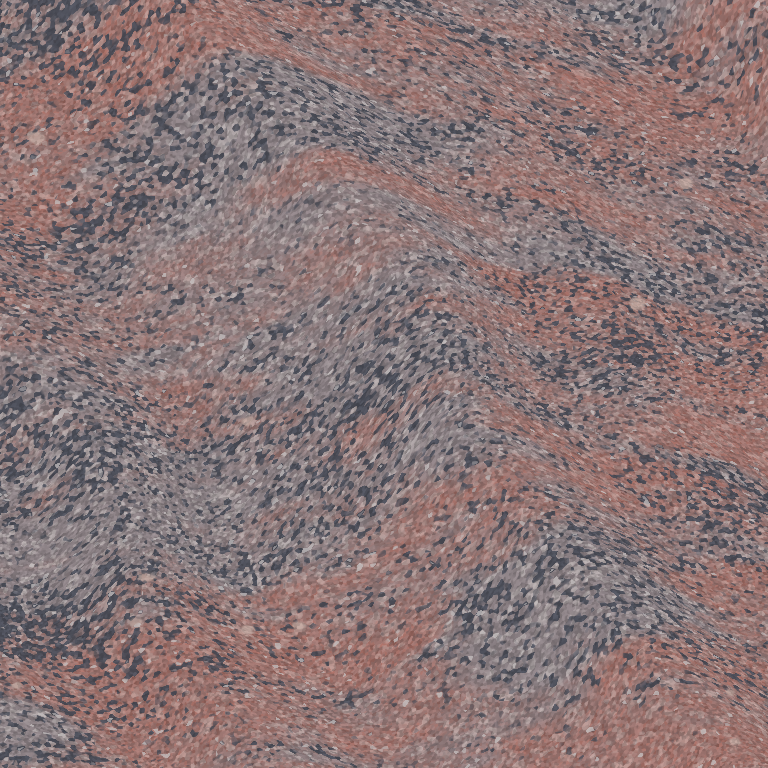
Reproduce this texture procedurally as a three.js fragment shader.

```glsl
varying vec2 vUv;

vec3 hash3(vec2 cell) {
  vec3 h = fract(cell.xyx * vec3(0.1031, 0.1030, 0.0973));
  h += dot(h, h.yxz + 33.33);
  return fract((h.xxy + h.yzz) * h.zyx);
}

// Cellular noise: three random values per cell, blended at the borders
vec3 softCells(vec2 p, float sharpness) {
  vec2 cell = floor(p);
  vec3 sum = vec3(0.0);
  float total = 0.0;
  for (int y = -1; y <= 1; y++) {
    for (int x = -1; x <= 1; x++) {
      vec2 id = cell + vec2(float(x), float(y));
      vec2 toSite = id + hash3(id + 71.0).xy - p;
      float weight = exp(-sharpness * dot(toSite, toSite));
      sum += weight * hash3(id);
      total += weight;
    }
  }
  return sum / total;
}

// Layered sines bend the level bedding into folds
vec2 fold(vec2 p) {
  float frequency = 4.5;
  for (int i = 0; i < 4; i++) {
    float phase = 2.3 * float(i) + 0.8;
    p.y += 0.24 / frequency * sin(frequency * (p.x + 0.7 * p.y) + phase);
    p.x += 0.12 / frequency * sin(frequency * (1.3 * p.y - 0.4 * p.x) + 2.0 * phase);
    frequency *= 1.75;
  }
  return p;
}

// Rare round pebbles, at most one per cell
float pebbles(vec2 p, float roughness) {
  vec2 cell = floor(p);
  vec3 h = hash3(cell + 19.0);
  float radius = mix(0.07, 0.15, h.x);
  float dist = length((fract(p) - 0.3 - 0.4 * h.xy) * vec2(0.85, 1.1));
  dist += 0.07 * (roughness - 0.5);
  return step(0.92, h.z) * (1.0 - smoothstep(radius - 0.04, radius + 0.02, dist));
}

void main() {
  vec2 bed = fold(vUv);

  // Broad bands, streaks and thin wisps along the bedding
  vec3 bands = 0.5 * softCells(bed * vec2(3.0, 10.0) + 7.0, 5.0)
             + 0.3 * softCells(bed * vec2(7.0, 27.0) + 31.0, 5.0)
             + 0.2 * softCells(bed * vec2(18.0, 70.0) + 53.0, 5.0);
  float redness = smoothstep(0.3, 0.7, bands.x);

  // Mineral grains, slightly flattened along the bedding
  vec3 grain = softCells(bed * vec2(150.0, 225.0), 10.0);
  vec3 fine = softCells(bed * vec2(270.0, 370.0) + 11.0, 8.0);

  vec3 color = mix(vec3(0.53, 0.49, 0.505), vec3(0.605, 0.445, 0.425), redness);
  float rust = smoothstep(0.5, 0.9, fine.y) * redness;
  color = mix(color, vec3(0.60, 0.37, 0.33), 0.55 * rust);

  float feldspar = smoothstep(0.5, 0.9, grain.x);
  color = mix(color, mix(vec3(0.67, 0.64, 0.64), vec3(0.68, 0.56, 0.54), redness), 0.8 * feldspar);

  float mica = grain.y + 0.9 * (bands.y - 0.5) + 0.28 * (0.5 - redness);
  color = mix(color, vec3(0.27, 0.285, 0.33), 0.9 * smoothstep(0.6, 0.9, mica));
  color *= 1.0 + 0.3 * (fine.x - 0.5);

  // Quartz specks and pale pebbles
  float quartz = smoothstep(0.93, 0.985, grain.z);
  color = mix(color, vec3(0.77, 0.75, 0.75), 0.75 * quartz);
  float pebble = pebbles(vUv * 14.0, grain.x) * smoothstep(0.1, 0.5, redness);
  color = mix(color, vec3(0.74, 0.65, 0.62) * (0.9 + 0.2 * fine.z), 0.8 * pebble);

  gl_FragColor = vec4(color, 1.0);
}
```
